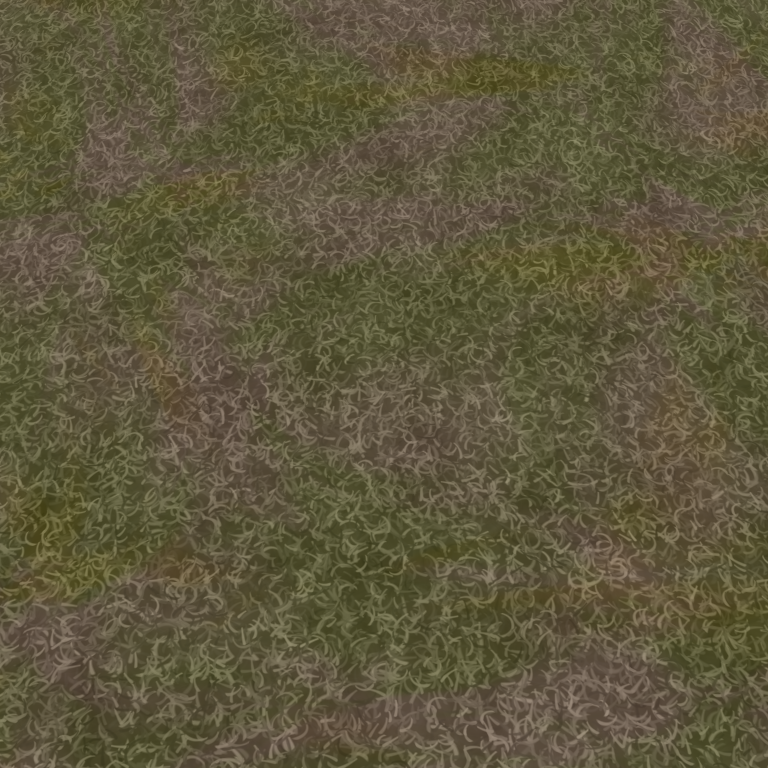
Write a WebGL 1 fragment shader that draws this texture.

```glsl
precision highp float;
// Draws a worn lawn of short, curled, half-dry grass receding gently upward.
uniform vec2 u_resolution;

vec3 hash3(vec2 p) {
  vec3 k = vec3(dot(p, vec2(127.1, 311.7)), dot(p, vec2(269.5, 183.3)), dot(p, vec2(419.2, 371.9)));
  return fract(sin(k) * 43758.545);
}

mat2 turn(float a) {
  float c = cos(a), s = sin(a);
  return mat2(c, s, -s, c);
}

// Warped, layered sines in about -1..1 for broad drifts of colour
float patches(vec2 p) {
  float sum = 0.0, weight = 0.6;
  for (int i = 0; i < 5; i++) {
    p = turn(1.1) * p + 0.8 * sin(p.yx * 0.7 + float(i) * 1.9);
    sum += weight * sin(p.x) * cos(p.y);
    p *= 1.6;
    weight *= 0.72;
  }
  return sum;
}

// Lays one jittered grid of bent blades over the colour below
vec3 addBlades(vec3 below, vec3 tint, vec2 p, float layer, float contrast, float blur) {
  vec2 cell = floor(p);
  for (int j = -1; j <= 1; j++) {
    for (int i = -1; i <= 1; i++) {
      vec2 id = cell + vec2(float(i), float(j));
      vec3 place = hash3(id + layer * 17.3);
      vec3 form = hash3(id + layer * 31.7 + 5.1);
      vec2 q = turn((place.z - 0.5) * 2.9) * (p - id - place.xy);
      float bend = (form.x - 0.5) * 2.6;
      float reach = 0.25 + 0.33 * form.y;

      // Parabolic spine, corrected for its slope, tapering to the tip
      float side = (q.x - bend * q.y * q.y) / sqrt(1.0 + 4.0 * bend * bend * q.y * q.y);
      float dist = length(vec2(side, max(abs(q.y) - reach, 0.0)));
      float width = 0.085 - 0.04 * smoothstep(-reach, reach, q.y);
      float cover = 1.0 - smoothstep(width - blur, width + blur, dist);

      float tone = (form.z - 0.47) * 0.31 + 0.07 * pow(place.x, 12.0);
      vec3 blade = tint + contrast * tone * vec3(1.0, 0.97, 0.92);
      below = mix(below, blade, cover * 0.8);
    }
  }
  return below;
}

void main() {
  vec2 uv = gl_FragCoord.xy / u_resolution;

  // Perspective: blades shrink and flatten toward the top
  float depth = 1.0 - 0.42 * uv.y;
  vec2 ground = vec2((uv.x - 0.5) / depth, -2.5 * log(depth) + 0.12 * uv.y * uv.y);

  // Olive, rosy straw and ochre drifts
  float green = patches(ground * vec2(8.0, 10.0) + 3.7);
  float ochre = patches(ground * vec2(6.0, 9.0) + 21.4);
  vec3 tint = mix(vec3(0.435, 0.378, 0.325), vec3(0.375, 0.372, 0.245),
                  smoothstep(-0.75, 0.65, green + 0.15 * uv.y));
  tint += vec3(0.012, 0.0, -0.04) * smoothstep(0.1, 0.9, ochre);
  tint += 0.025 * patches(ground * 17.0 + 8.2);

  // Shaded thatch, then overlapping layers of blades
  float contrast = 1.0 - 0.2 * uv.y;
  vec3 color = tint - 0.1 * contrast;
  float blur = 0.055 + 0.025 * uv.y;
  for (int n = 0; n < 8; n++) {
    float layer = float(n);
    vec2 p = turn(0.35 * sin(layer * 2.4)) * ground * (27.0 + 2.0 * layer) + layer * 7.31;
    color = addBlades(color, tint, p, layer, contrast, blur);
  }

  // Fine soft mottling
  color += 0.012 * patches(ground * 110.0);
  gl_FragColor = vec4(color, 1.0);
}
```
